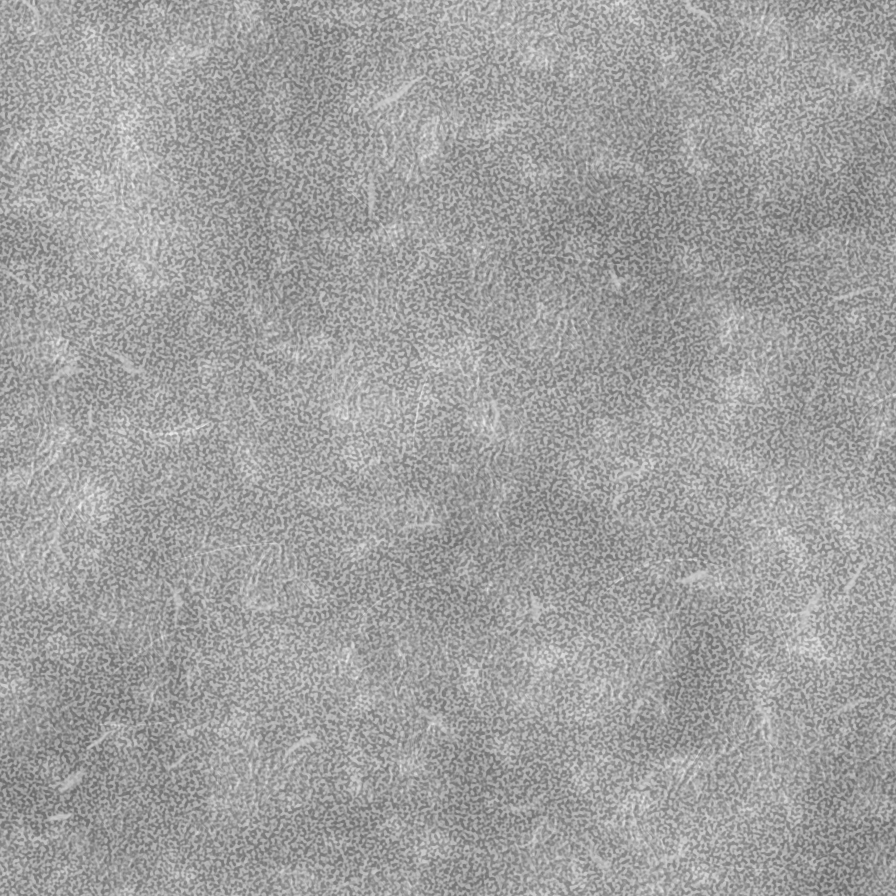
A three.js fragment shader for this texture:

```glsl
// Grey crumpled plaster: fine labyrinth grain over soft clouds, with patches of
// embossed creases, pale smudges, torn white flakes and thin long scratches.
// Gradient noise shapes the surface; flakes and scratches are bent, tapered strokes.

#define BASE_GREY 0.612
#define FLAKE_GREY 0.83
#define GRAIN_CELLS 275.0
#define GRAIN_CONTRAST 0.23
#define CLOUD_CONTRAST 0.13
#define CREASE_CONTRAST 0.15
#define SMUDGE_CONTRAST 0.07
#define FLAKE_CELLS 11.0
#define SCRATCH_CELLS 5.0

varying vec2 vUv;

vec2 hash2(vec2 p) {
  vec3 q = fract(p.xyx * vec3(0.1031, 0.1030, 0.0973));
  q += dot(q, q.yzx + 33.33);
  return fract((q.xx + q.yz) * q.zy);
}

vec2 rotate(vec2 p, float angle) {
  float c = cos(angle), s = sin(angle);
  return vec2(c * p.x + s * p.y, c * p.y - s * p.x);
}

float cornerSlope(vec2 cell, vec2 offset) {
  float angle = 6.2832 * hash2(cell).x;
  return dot(vec2(cos(angle), sin(angle)), offset);
}

// Gradient noise, roughly -0.7 to 0.7
float gradientNoise(vec2 p) {
  p += 60.0;
  vec2 i = floor(p), f = fract(p);
  vec2 u = f * f * f * (f * (f * 6.0 - 15.0) + 10.0);
  vec2 e = vec2(1.0, 0.0);
  return mix(mix(cornerSlope(i, f), cornerSlope(i + e.xy, f - e.xy), u.x),
             mix(cornerSlope(i + e.yx, f - e.yx), cornerSlope(i + 1.0, f - 1.0), u.x), u.y);
}

float fbm(vec2 p) {
  float sum = 0.0, weight = 1.0;
  for (int i = 0; i < 4; i++) {
    sum += weight * gradientNoise(p);
    p = rotate(p, 0.6) * 2.03 + 7.3;
    weight *= 0.5;
  }
  return sum;
}

// Two turned layers hide the noise lattice
float grain(vec2 p) {
  float n = gradientNoise(rotate(p, 0.47) * GRAIN_CELLS)
          + gradientNoise(rotate(p, 1.13) * GRAIN_CELLS * 0.79 + 31.0);
  return smoothstep(-0.5, 0.5, n) - 0.5;
}

// Narrow ridges, drawn out upwards
float creases(vec2 p) {
  p += 0.012 * vec2(gradientNoise(p * 24.0), gradientNoise(p * 24.0 + 40.0));
  float coarse = abs(gradientNoise(rotate(p, -0.25) * vec2(62.0, 36.0)));
  float fine = abs(gradientNoise(rotate(p, 0.35) * vec2(105.0, 70.0)));
  return 0.6 * smoothstep(0.16, 0.0, coarse) + 0.4 * smoothstep(0.2, 0.0, fine);
}

// One random bent stroke per cell; sizes are fractions of a cell
float strokes(vec2 p, float cells, float reach, float width, float chance, float spread) {
  p *= cells;
  vec2 home = floor(p);
  float cover = 0.0;
  for (int y = -1; y <= 1; y++) {
    for (int x = -1; x <= 1; x++) {
      vec2 cell = home + vec2(float(x), float(y));
      vec2 place = hash2(cell + 17.0), form = hash2(cell + 83.0), pick = hash2(cell + 151.0);
      vec2 q = rotate(p - cell - place, 1.4 + (form.x - 0.5) * spread);
      float halfLength = reach * mix(0.35, 1.0, form.y);
      float along = q.x / halfLength;
      q.y += (pick.y - 0.5) * halfLength * along * along;
      float taper = width * mix(0.4, 1.0, place.x) * max(0.0, 1.0 - along * along);
      float edge = width * 0.5;
      float body = 1.0 - smoothstep(taper - edge, taper + edge, abs(q.y));
      body *= 1.0 - smoothstep(0.7, 1.0, abs(along));
      cover = max(cover, body * step(pick.x, chance) * mix(0.5, 1.0, place.y));
    }
  }
  return cover;
}

void main() {
  vec2 p = vUv;
  vec2 ragged = p + 0.008 * vec2(gradientNoise(p * 38.0), gradientNoise(p * 38.0 + 23.0));

  // Soft shading and the patches where the surface is crumpled
  float clouds = fbm(p * 3.6 + 4.0);
  float patches = smoothstep(-0.05, 0.4, gradientNoise(p * 10.0 + 9.0)
                + 0.6 * gradientNoise(p * 25.0));
  float smudges = smoothstep(0.12, 0.5, fbm(ragged * 24.0 + 51.0));

  // Creases lit from the upper left
  float relief = creases(p) - 0.65 * creases(p + vec2(-0.003, 0.002));

  // Torn flakes and hairline scratches
  float flakes = strokes(ragged, FLAKE_CELLS, 0.42, 0.045, 0.42, 2.4);
  float scratches = strokes(p + (ragged - p) * 0.3, SCRATCH_CELLS, 0.6, 0.008, 0.55, 3.1);

  float grey = BASE_GREY + CLOUD_CONTRAST * clouds;
  grey += CREASE_CONTRAST * relief * mix(0.15, 1.0, patches);
  grey += SMUDGE_CONTRAST * (smudges + 0.25 * patches);
  grey += GRAIN_CONTRAST * grain(p) * mix(1.0, 0.7, patches);
  grey = mix(grey, FLAKE_GREY, 0.8 * flakes);
  grey += 0.11 * scratches * (1.0 - flakes);

  gl_FragColor = vec4(vec3(clamp(grey, 0.0, 0.92)), 1.0);
}
```
